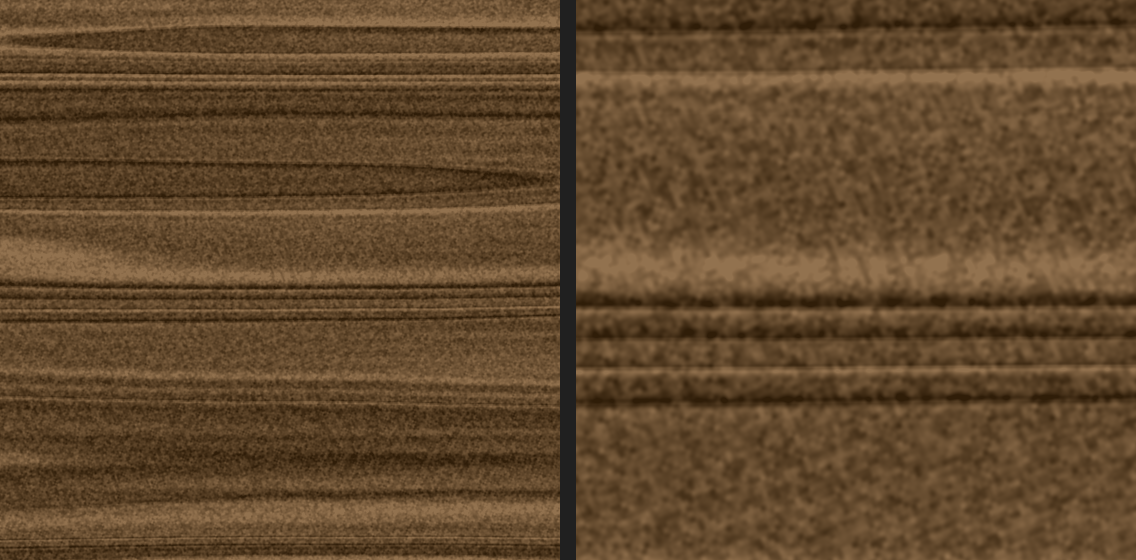
Left, the full canvas; right, a detail of the centre.
Reproduce this texture procedurally as a Shadertoy shader.

```glsl
// Dark walnut board with horizontal grain.
// A gently warped height field is sliced into growth bands: steep parts give
// dense lines, flat parts give broad patches and long lenses. Fine pores on top.

const vec3 DARK_WALNUT  = vec3(0.25, 0.17, 0.08);
const vec3 LIGHT_WALNUT = vec3(0.52, 0.40, 0.27);

float hash(vec2 p) {
    return fract(sin(dot(p, vec2(127.1, 311.7))) * 43758.5453);
}

// Smooth value noise in 0..1
float noise(vec2 p) {
    vec2 cell = floor(p);
    vec2 f = fract(p);
    f = f * f * (3.0 - 2.0 * f);
    float bottom = mix(hash(cell), hash(cell + vec2(1.0, 0.0)), f.x);
    float top = mix(hash(cell + vec2(0.0, 1.0)), hash(cell + vec2(1.0, 1.0)), f.x);
    return mix(bottom, top, f.y);
}

// Noise along one axis, centred on zero; use a whole number as seed
float wave(float x, float seed) {
    return noise(vec2(x, seed)) - 0.5;
}

// Turns the plane so that the noise lattice does not show
vec2 turn(vec2 p, float angle) {
    float c = cos(angle);
    float s = sin(angle);
    return vec2(c * p.x - s * p.y, s * p.x + c * p.y);
}

// Height field whose contours are the growth lines
float growthHeight(vec2 uv) {
    float spacing = 2.2 * wave(uv.y * 12.0, 3.0);
    float lenses = 0.85 * noise(uv * vec2(1.3, 8.0) + vec2(4.3, 17.6));
    float wobble = 0.06 * noise(uv * vec2(5.0, 16.0) + 31.0);
    return 12.0 * uv.y + spacing + lenses + wobble;
}

// Broad and narrow bands of early and late wood
float growthBands(float height) {
    return 0.50 * wave(height * 1.1, 11.0)
         + 0.52 * wave(height * 2.7, 23.0)
         + 0.48 * wave(height * 5.6, 37.0);
}

// Pale rim followed by a thin dark line, with random strength per ring
float ringEdge(float height, float rate) {
    float ring = height * rate;
    float s = fract(ring);
    float rim = pow(s, 5.0) * (1.0 - smoothstep(0.85, 1.0, s));
    float line = smoothstep(0.0, 0.12, s) * exp(-6.0 * s);
    float rimStrength = hash(vec2(floor(ring), 5.0));
    float lineStrength = hash(vec2(floor(ring) - 1.0, 5.0));
    return 0.9 * rim * rimStrength - 0.85 * line * lineStrength;
}

// Thin parallel lines, crowded in some zones and faint in others
float strands(vec2 uv) {
    float zone = smoothstep(0.3, 0.7, noise(uv * vec2(0.6, 7.0) + 83.0));
    float lines = noise(uv * vec2(1.2, 92.0) + 7.0) - 0.5;
    return mix(0.18, 0.62, zone) * lines;
}

// Fine speckle of pores in two turned layers
float pores(vec2 uv) {
    float coarse = noise(turn(uv, 0.6) * 205.0 + 19.0) - 0.5;
    float fine = noise(turn(uv, -0.4) * 290.0 + 53.0) - 0.5;
    return 0.50 * coarse + 0.50 * fine;
}

void mainImage(out vec4 fragColor, in vec2 fragCoord) {
    vec2 uv = fragCoord / iResolution.y;
    float height = growthHeight(uv);

    float tone = 0.46 + growthBands(height) + ringEdge(height, 1.8);
    tone += strands(uv) + pores(uv);
    tone += 0.10 * (noise(uv * vec2(2.0, 9.0) + 71.0) - 0.5);

    vec3 wood = mix(DARK_WALNUT, LIGHT_WALNUT, clamp(tone, -0.25, 1.2));
    fragColor = vec4(wood, 1.0);
}
```
